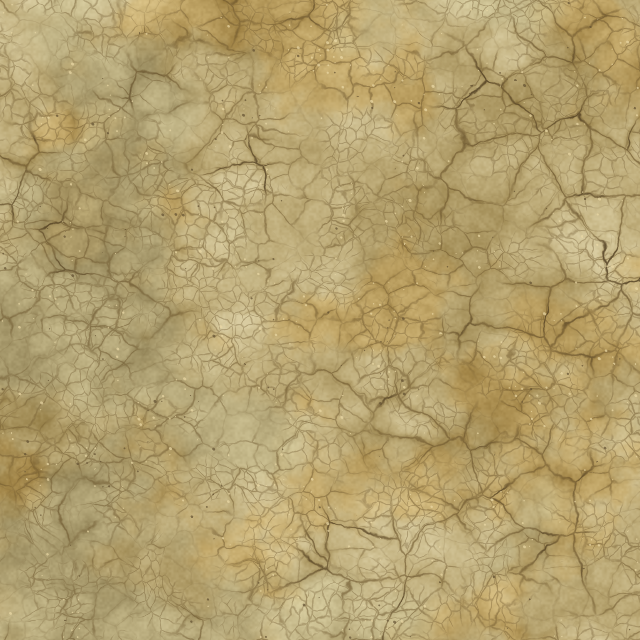
This texture is drawn by a WebGL 2 fragment shader. Its source:

```glsl
#version 300 es
precision highp float;

uniform vec2 u_resolution;
out vec4 fragColor;

vec2 hash2(vec2 cell) {
    uvec2 v = uvec2(ivec2(cell) + 4096) * 1664525u + 1013904223u;
    v.x += v.y * 1664525u;
    v.y += v.x * 1664525u;
    v ^= v >> 16u;
    v.x += v.y * 1664525u;
    v.y += v.x * 1664525u;
    v ^= v >> 16u;
    return vec2(v >> 8u) / 16777216.0;
}

vec2 noise2(vec2 p) {
    vec2 i = floor(p), f = fract(p);
    f = f * f * (3.0 - 2.0 * f);
    return mix(mix(hash2(i), hash2(i + vec2(1, 0)), f.x),
               mix(hash2(i + vec2(0, 1)), hash2(i + vec2(1, 1)), f.x), f.y);
}

// Two independent fractal noise channels
vec2 fbm2(vec2 p) {
    vec2 sum = vec2(0.0);
    float amplitude = 0.52;
    for (int i = 0; i < 5; i++) {
        sum += amplitude * noise2(p);
        p = mat2(1.6, 1.2, -1.2, 1.6) * p + 17.3;
        amplitude *= 0.5;
    }
    return sum;
}

// Voronoi cells: x = border distance, y = centre distance, zw = cell random
vec4 cells(vec2 p) {
    vec2 base = floor(p), f = fract(p), nearest = vec2(0.0), nearestCell = vec2(0.0);
    float best = 8.0, border = 8.0;
    for (int y = -1; y <= 1; y++)
        for (int x = -1; x <= 1; x++) {
            vec2 g = vec2(x, y), r = g + hash2(base + g) - f;
            if (dot(r, r) < best) {
                best = dot(r, r);
                nearest = r;
                nearestCell = g;
            }
        }
    for (int y = -2; y <= 2; y++)
        for (int x = -2; x <= 2; x++) {
            vec2 g = nearestCell + vec2(x, y), r = g + hash2(base + g) - f;
            vec2 d = r - nearest;
            if (dot(d, d) > 1e-5) border = min(border, dot(0.5 * (r + nearest), normalize(d)));
        }
    return vec4(border, sqrt(best), hash2(base + nearestCell + 311.0));
}

float crack(float distance, float width) {
    return 1.0 - smoothstep(0.0, width + 0.5 / u_resolution.y, distance);
}

// Scattered mineral specks: x = coverage, y = random shade
vec2 specks(vec2 p, float scale, float density) {
    vec2 cell = floor(p * scale), rnd = hash2(cell + 77.0);
    vec2 offset = fract(p * scale) - 0.3 - 0.4 * hash2(cell + 901.0);
    offset.x += 0.5 * offset.y * (rnd.y - 0.5);
    float radius = mix(0.0008, 0.0024, rnd.y * rnd.y);
    float aa = 0.6 / u_resolution.y;
    float dot1 = 1.0 - smoothstep(radius - aa, radius + aa, length(offset) / scale);
    return vec2(dot1 * step(rnd.x, density), fract(rnd.y * 37.0));
}

void main() {
    vec2 uv = gl_FragCoord.xy / u_resolution.y;
    vec2 cloud = fbm2(uv * vec2(5.0, 6.0) + 3.0);
    vec2 mottle = fbm2(uv * vec2(17.0, 20.0) + 41.0);
    vec2 patches = fbm2(uv * 8.0 + 93.0);
    vec2 warped = uv + 0.055 * (fbm2(uv * 10.0 + 150.0) - 0.5)
                     + 0.012 * (fbm2(uv * 42.0 + 210.0) - 0.5);

    vec4 large = cells(warped * vec2(11.0, 12.5));
    vec4 medium = cells(warped * vec2(23.0, 26.0) + 31.0);
    vec4 fine = cells(warped * 52.0 + 67.0);

    // Clouded stone with rounded pale inclusions
    float pebble = smoothstep(0.0, 0.16, large.x) * (1.0 - smoothstep(0.35, 0.65, large.y));
    float nodule = smoothstep(0.0, 0.2, medium.x) * (1.0 - smoothstep(0.35, 0.7, medium.y));
    float tone = 0.46 + 1.05 * (cloud.x - 0.5) + 0.55 * (mottle.x - 0.5);
    tone += 0.24 * pebble * (large.z - 0.2) + 0.17 * nodule * (medium.z - 0.3);
    tone += 0.05 * (fine.z - 0.5);
    tone += 0.17 * (noise2(uv * 260.0).x - 0.5) + 0.1 * (noise2(uv * 130.0).y - 0.5);

    // Brown seams around the inclusions
    float seam = exp(-large.x * 13.0) * smoothstep(0.35, 0.65, patches.x);
    tone -= 0.22 * seam + 0.1 * exp(-medium.x * 12.0) * smoothstep(0.4, 0.65, mottle.y);

    vec3 color = mix(vec3(0.61, 0.525, 0.31), vec3(0.745, 0.675, 0.475), clamp(tone * 2.0, -0.3, 1.0));
    color = mix(color, vec3(0.85, 0.80, 0.63), clamp(tone * 2.0 - 1.0, 0.0, 1.0));
    float ochre = smoothstep(0.5, 0.72, patches.y + 0.3 * (mottle.y - 0.5));
    color = mix(color, color * vec3(1.02, 0.95, 0.8), 0.75 * ochre);
    color = mix(color, vec3(dot(color, vec3(0.35, 0.5, 0.15))) * vec3(1.08, 1.04, 0.8),
                0.45 * smoothstep(0.54, 0.7, cloud.y));

    // Broken hairline cracks at three sizes
    float broken = smoothstep(0.4, 0.66, mottle.y);
    float lines = 0.6 * crack(large.x / 12.0, 0.0021) * smoothstep(0.38, 0.6, patches.x);
    lines = max(lines, 0.48 * crack(medium.x / 24.0, 0.0017) * (0.25 + 0.75 * broken));
    lines = max(lines, 0.36 * crack(fine.x / 52.0, 0.0013) * smoothstep(0.42, 0.62, mottle.x));
    color = mix(color, vec3(0.43, 0.34, 0.18), lines);
    float deep = crack(large.x / 12.0, 0.0016) * smoothstep(0.54, 0.68, patches.x) * broken;
    color = mix(color, vec3(0.27, 0.21, 0.12), 0.6 * deep);

    // Bright and dark specks gathered in clusters
    vec2 speck = specks(uv, 85.0, 0.02 + 0.3 * smoothstep(0.52, 0.72, mottle.y));
    vec3 speckColor = speck.y < 0.25 ? vec3(0.38, 0.31, 0.19) : vec3(0.92, 0.85, 0.65);
    color = mix(color, speckColor, 0.7 * speck.x);

    fragColor = vec4(color, 1.0);
}
```
